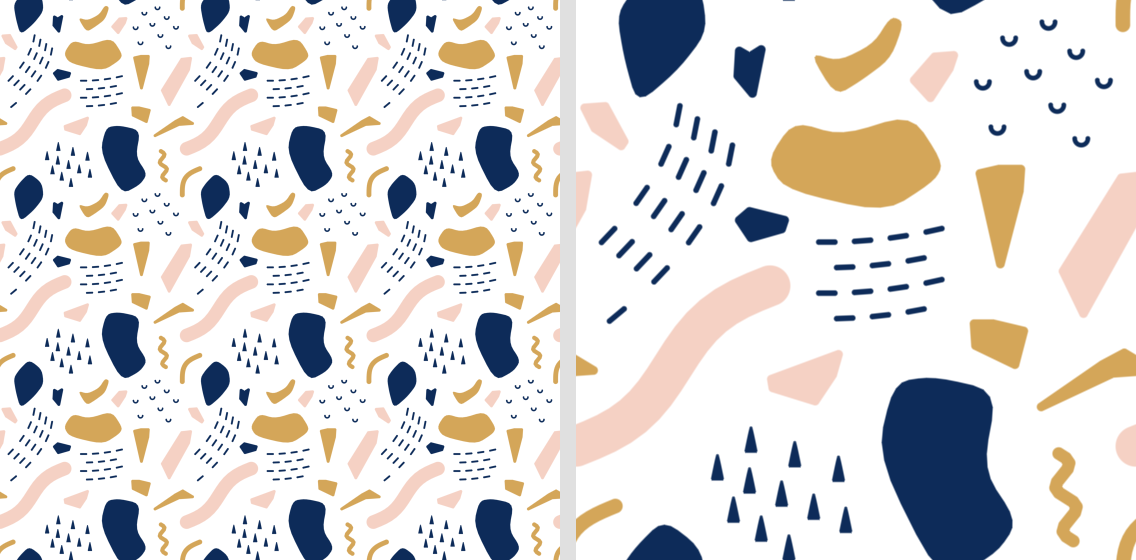
Left, the full canvas; right, a detail of the centre.
A Shadertoy shader for this pattern:

```glsl
// Seamless collage of cut-paper blobs, ribbons, dashes, drops and hooks in navy, gold and blush.

const float TILES = 3.0;      // repeats across and down
const float SIZE = 384.0;     // design units per tile, y pointing down
const float CORNER = 0.38;    // share of each side used by a rounded corner
const float CHIP_ROUND = 3.0;
const float DASH_RADIUS = 1.9;
const float HOOK_RADIUS = 4.5;
const vec3 PAPER = vec3(1.0);
const vec3 NAVY = vec3(0.05, 0.17, 0.35);
const vec3 GOLD = vec3(0.83, 0.65, 0.35);
const vec3 BLUSH = vec3(0.96, 0.82, 0.77);

// Copy of p nearest to an anchor on the repeating tile
vec2 wrapTo(vec2 p, vec2 anchor) {
    return p - SIZE * round((p - anchor) / SIZE);
}

float segment(vec2 p, vec2 a, vec2 b) {
    vec2 e = b - a, w = p - a;
    return length(w - e * clamp(dot(w, e) / dot(e, e), 0.0, 1.0));
}

// Adds one outline edge: nearest distance and inside/outside parity
void edge(vec2 p, vec2 a, vec2 b, inout float d, inout float side) {
    d = min(d, segment(p, a, b));
    if (((a.y > p.y) != (b.y > p.y)) && p.x < a.x + (b.x - a.x) * (p.y - a.y) / (b.y - a.y)) side = -side;
}

// Small five-cornered paper chip
float chip(vec2 p, vec2 a, vec2 b, vec2 c, vec2 e, vec2 f) {
    p = wrapTo(p, a);
    float d = 1e5, side = 1.0;
    edge(p, a, b, d, side);
    edge(p, b, c, d, side);
    edge(p, c, e, d, side);
    edge(p, e, f, d, side);
    edge(p, f, a, d, side);
    return d * side - CHIP_ROUND;
}

// Large blob whose corners are quadratic curves
float blob(vec2 p, vec2 v[8]) {
    p = wrapTo(p, v[0]);
    float d = 1e5, side = 1.0;
    vec2 last = mix(v[7], v[0], CORNER);
    for (int i = 0; i < 8; i++) {
        vec2 start = mix(v[i], v[(i + 7) % 8], CORNER);
        vec2 end = mix(v[i], v[(i + 1) % 8], CORNER);
        edge(p, last, start, d, side);
        last = start;
        for (int j = 1; j <= 4; j++) {
            float t = float(j) / 4.0;
            vec2 q = mix(mix(start, v[i], t), mix(v[i], end, t), t);
            edge(p, last, q, d, side);
            last = q;
        }
    }
    return d * side;
}

// Thick line from a to b swaying as a sine
float ribbon(vec2 p, vec2 a, vec2 b, float waves, float sway, float radius) {
    p = wrapTo(p, a);
    vec2 dir = normalize(b - a), normal = vec2(dir.y, -dir.x), last = a;
    float d = 1e5;
    for (int i = 1; i <= 16; i++) {
        float t = float(i) / 16.0;
        vec2 q = mix(a, b, t) + normal * sway * sin(6.28318 * waves * t);
        d = min(d, segment(p, last, q));
        last = q;
    }
    return d - radius;
}

float dash(vec2 p, vec2 center, vec2 dir, float halfLength) {
    vec2 h = normalize(dir) * halfLength;
    return segment(p, center - h, center + h) - DASH_RADIUS;
}

// Four streams of dashes bending to the lower left
float rain(vec2 p) {
    float d = 1e5;
    for (int i = 0; i < 4; i++)
        for (int j = 0; j < (i == 3 ? 5 : 4); j++) {
            float s = float(j);
            vec2 c = vec2(70.0, 79.0) + float(i) * vec2(12.0, 9.0) + vec2(-5.5 * s - 3.5 * s * s, 27.5 * s);
            d = min(d, dash(p, c, vec2(-5.5 - 7.0 * s, 28.0), 6.5));
        }
    return d;
}

// Staggered rows of dashes rising to the right
float ripples(vec2 p) {
    float d = 1e5;
    for (int j = 0; j < 4; j++)
        for (int i = 0; i < 4 - j % 2; i++) {
            float s = float(i) + 0.5 * float(j % 2);
            vec2 c = vec2(172.0 + 24.5 * s, 166.0 + 17.5 * float(j) - 0.9 * s * s);
            d = min(d, dash(p, c, vec2(24.5, -1.8 * s), 5.5));
        }
    return d;
}

float dropRow(vec2 p, vec2 start, vec2 stride, int count) {
    float d = 1e5;
    for (int i = 0; i < count; i++) {
        vec2 c = start + float(i) * stride, q = wrapTo(p, c) - c;
        float t = clamp((q.y + 9.0) / 16.0, 0.0, 1.0);
        d = min(d, max(length(q - vec2(0.0, mix(-8.5, 6.0, t))) - mix(1.0, 4.5, t), q.y - 8.5));
    }
    return d;
}

float hookRow(vec2 p, vec2 start, vec2 stride, int count) {
    float d = 1e5;
    for (int i = 0; i < count; i++) {
        vec2 q = p - start - float(i) * stride;
        float arc = q.y > 0.0 ? abs(length(q) - HOOK_RADIUS) : length(vec2(abs(q.x) - HOOK_RADIUS, q.y));
        d = min(d, arc - 1.6);
    }
    return d;
}

float navyShapes(vec2 p) {
    float d = blob(p, vec2[8](vec2(60, -28), vec2(40, -8), vec2(28, 10), vec2(33, 40), vec2(42, 72), vec2(70, 48), vec2(90, 22), vec2(86, -8)));
    d = min(d, blob(p, vec2[8](vec2(218, 262), vec2(245, 258), vec2(289, 268), vec2(279, 322), vec2(303, 358), vec2(288, 380), vec2(250, 400), vec2(206, 312))));
    d = min(d, chip(p, vec2(112, 35), vec2(119, 39), vec2(127, 34), vec2(121, 64), vec2(111, 52)));
    d = min(d, chip(p, vec2(112, 151), vec2(119, 145), vec2(143, 151), vec2(141, 157), vec2(120, 163)));
    d = min(d, min(rain(p), ripples(p)));
    d = min(d, dropRow(p, vec2(120, 302), vec2(30, 10), 3));
    d = min(d, dropRow(p, vec2(97, 321), vec2(22, 9), 5));
    d = min(d, dropRow(p, vec2(108, 350), vec2(19, 13), 3));
    d = min(d, hookRow(p, vec2(324, 15), vec2(19, 20), 3));
    d = min(d, hookRow(p, vec2(297, 26), vec2(16.5, 23), 4));
    return min(d, hookRow(p, vec2(279, 56), vec2(10, 31), 2));
}

float goldShapes(vec2 p) {
    float d = blob(p, vec2[8](vec2(160, 36), vec2(180, 42), vec2(204, 30), vec2(216, 11), vec2(225, 15), vec2(216, 40), vec2(196, 55), vec2(178, 66)));
    d = min(d, blob(p, vec2[8](vec2(131, 110), vec2(149, 83), vec2(182, 93), vec2(230, 78), vec2(252, 112), vec2(246, 124), vec2(212, 146), vec2(143, 130))));
    d = min(d, chip(p, vec2(277, 119), vec2(290, 116), vec2(305, 116), vec2(304, 131), vec2(291, 181)));
    d = min(d, chip(p, vec2(273, 222), vec2(286, 222), vec2(307, 227), vec2(301, 250), vec2(274, 237)));
    d = min(d, chip(p, vec2(319, 279), vec2(361, 250), vec2(376, 242), vec2(396, 254), vec2(368, 256)));
    d = min(d, ribbon(p, vec2(331, 311), vec2(341, 371), 2.0, 6.0, 4.3));
    return min(d, ribbon(p, vec2(-9, 401), vec2(27, 347), 0.5, 14.0, 5.0));
}

float blushShapes(vec2 p) {
    float d = ribbon(p, vec2(0, 306), vec2(133, 196), 1.0, -9.0, 14.0);
    d = min(d, chip(p, vec2(246, 39), vec2(259, 38), vec2(256, 47), vec2(243, 67), vec2(232, 55)));
    d = min(d, chip(p, vec2(374, 122), vec2(392, 120), vec2(388, 143), vec2(348, 215), vec2(334, 186)));
    d = min(d, chip(p, vec2(134, 260), vec2(180, 243), vec2(176, 257), vec2(164, 275), vec2(135, 266)));
    return min(d, chip(p, vec2(6, 74), vec2(20, 73), vec2(33, 97), vec2(31, 100), vec2(13, 88)));
}

void mainImage(out vec4 fragColor, in vec2 fragCoord) {
    vec2 uv = fragCoord / iResolution.y;
    vec2 p = mod(vec2(uv.x, 1.0 - uv.y) * TILES * SIZE, SIZE);
    float soft = max(0.7 * TILES * SIZE / iResolution.y, 0.8);
    vec3 color = mix(BLUSH, PAPER, smoothstep(-soft, soft, blushShapes(p)));
    color = mix(GOLD, color, smoothstep(-soft, soft, goldShapes(p)));
    color = mix(NAVY, color, smoothstep(-soft, soft, navyShapes(p)));
    fragColor = vec4(color, 1.0);
}
```
